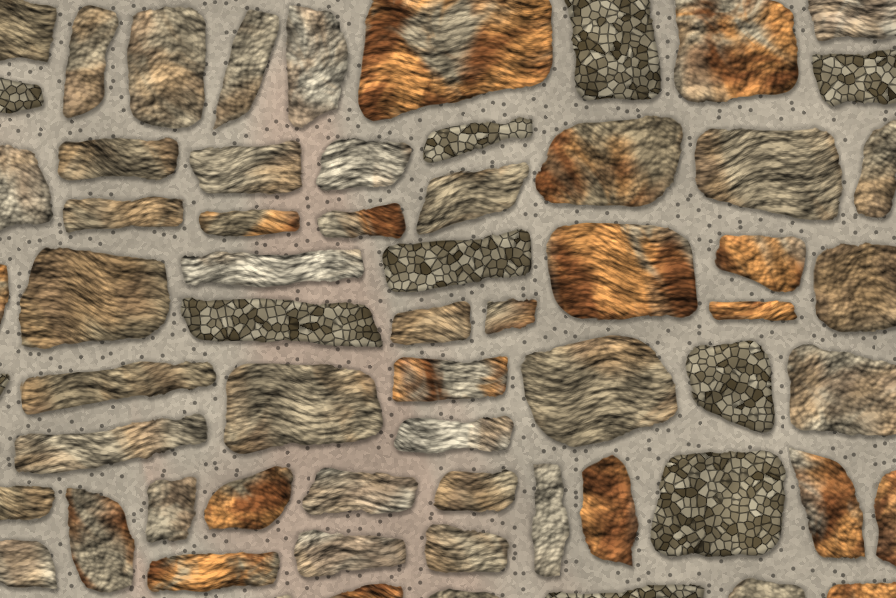
This texture is drawn by a WebGL 1 fragment shader. Its source:

```glsl
precision highp float;
// Rubble stone wall: rusty, slaty and grainy stones bedded in sandy mortar.
uniform vec2 u_resolution;

float hash(vec2 p) {
  return fract(sin(dot(p, vec2(127.1, 311.7))) * 43758.5);
}

mat2 turn(float a) {
  return mat2(cos(a), sin(a), -sin(a), cos(a));
}

// Cellular noise: nearest distance, second distance, cell id.
vec3 cells(vec2 p) {
  vec2 base = floor(p);
  vec3 best = vec3(9.0, 9.0, 0.0);
  for (int j = -1; j <= 1; j++)
    for (int i = -1; i <= 1; i++) {
      vec2 c = base + vec2(float(i), float(j));
      float id = hash(c);
      float d = length(c + vec2(id, hash(c + 19.7)) - p);
      if (d < best.x) best = vec3(d, best.x, id);
      else best.y = min(best.y, d);
    }
  return best;
}

// Layered sines, each layer bent by the one before, about -0.7 to 0.7.
float waves(vec2 p) {
  float sum = 0.0, amp = 0.5;
  for (int i = 0; i < 5; i++) {
    p = turn(0.9) * p * 1.75 + 0.8 * sin(p.yx * 1.3) + 2.1;
    sum += amp * sin(p.x) * sin(p.y);
    amp *= 0.62;
  }
  return sum;
}

// Height of broken rock, about 0.2 to 0.8.
float crags(vec2 p) {
  float sum = 0.0, amp = 0.38, freq = 12.0;
  for (int i = 0; i < 4; i++) {
    sum += amp * (1.0 - cells(p * freq + freq).x);
    freq *= 2.15;
    amp *= 0.75;
  }
  return sum * 0.96;
}

float rowEdge(float i) {
  return 0.195 * (i + 0.5 * hash(vec2(i, 7.0)));
}

float columnEdge(float i, float row, float width) {
  return width * (i + 0.6 * hash(vec2(i, row + 40.0)));
}

// Stone around p: signed distance, id, flatness (width over height).
vec3 stone(vec2 p) {
  float rough = waves(p * 17.0);
  p.y += 0.022 * sin(p.x * 3.1 + 1.0) + 0.012 * sin(p.x * 8.0 + p.y * 5.0);
  p.x += 0.02 * sin(p.y * 9.0 + p.x * 3.0);

  // Uneven courses and columns.
  float row = floor(p.y / 0.195);
  if (p.y < rowEdge(row)) row -= 1.0;
  float width = mix(0.2, 0.31, hash(vec2(row, 3.0)));
  float col = floor(p.x / width);
  if (p.x < columnEdge(col, row, width)) col -= 1.0;
  vec2 lo = vec2(columnEdge(col, row, width), rowEdge(row));
  vec2 hi = vec2(columnEdge(col + 1.0, row, width), rowEdge(row + 1.0));
  vec2 key = vec2(col, row);
  float id = hash(key + 5.3);

  // Some cells hold stacked slabs or neighbouring small stones.
  if (hash(key + 11.0) < 0.55) {
    float mid = mix(lo.y, hi.y, 0.36 + 0.28 * hash(key + 23.0));
    if (p.y < mid) { hi.y = mid; id = fract(id + 0.37); }
    else lo.y = mid;
  }
  if (hi.x - lo.x > 0.17 && hash(vec2(id, 31.0)) < 0.3) {
    float mid = mix(lo.x, hi.x, 0.36 + 0.28 * hash(vec2(id, 37.0)));
    if (p.x < mid) { hi.x = mid; id = fract(id + 0.61); }
    else lo.x = mid;
  }

  // Tilted, tapered block with rounded corners, kept inside its cell.
  vec2 size = 0.5 * (hi - lo) - 0.011 - 0.008 * vec2(hash(vec2(id, 1.0)), hash(vec2(id, 2.0)));
  vec2 q = turn(0.22 * (hash(vec2(id, 3.0)) - 0.5)) * (p - 0.5 * (lo + hi));
  q.x -= q.y * 0.6 * (hash(vec2(id, 4.0)) - 0.5);
  float flatness = size.x / size.y;
  float taper = hash(vec2(id, 5.0)) - 0.5;
  size.y *= 1.0 - abs(taper) * 0.3 + taper * 0.5 * clamp(q.x / size.x, -1.0, 1.0);
  float radius = min(size.x, size.y) * mix(0.3, 0.75, hash(vec2(id, 6.0)));
  vec2 e = abs(q) - size + radius;
  float d = length(max(e, 0.0)) + min(max(e.x, e.y), 0.0) - radius;
  vec2 wall = max(lo - p, p - hi);
  d = max(d, max(wall.x, wall.y) + 0.01);
  return vec3(d + 0.008 * rough, id, flatness);
}

vec3 mortarColor(vec2 p) {
  vec3 color = vec3(0.685, 0.645, 0.575) * (1.0 + 0.1 * waves(p * 6.0));
  color *= 0.93 + 0.14 * cells(p * 150.0).z;
  color *= mix(vec3(1.0), vec3(1.02, 0.96, 0.95), smoothstep(0.1, 0.5, waves(p * 2.0 + 4.0)));
  vec3 pit = cells(p * 58.0);
  return color * (1.0 - 0.42 * step(0.72, pit.z) * smoothstep(0.27, 0.12, pit.x));
}

vec3 stoneColor(vec2 p, float id, float flatness) {
  float kind = hash(vec2(id, 8.0));
  float stain = waves(p * 8.0 + id * 40.0);
  if (kind < 0.13) {
    // Coarse crystals with dark seams.
    vec3 grain = cells(p * 72.0);
    vec3 crystal = mix(vec3(0.29, 0.25, 0.17), vec3(0.71, 0.67, 0.57), grain.z);
    return crystal * (0.5 + 0.5 * smoothstep(0.0, 0.3, grain.y - grain.x)) * (1.0 + 0.25 * stain);
  }
  vec3 color = mix(vec3(0.44, 0.39, 0.30), vec3(0.58, 0.55, 0.48), hash(vec2(id, 9.0)));
  float rusty = kind < 0.42 ? 0.95 : 0.3;
  vec3 rust = mix(vec3(0.38, 0.23, 0.13), vec3(0.66, 0.46, 0.26), smoothstep(-0.4, 0.4, waves(p * 13.0 + id * 9.0)));
  color = mix(color, rust, rusty * smoothstep(-0.35, 0.3, stain + rusty * 0.3 - 0.15));
  color *= 1.0 + 0.3 * waves(p * 24.0 + id * 70.0);

  // Cleaved relief along the bedding, lit from the upper left.
  vec2 stretch = flatness > 1.5 ? vec2(0.6, 1.9) : vec2(0.85, 1.2);
  mat2 bedding = turn(0.6 * (hash(vec2(id, 10.0)) - 0.5));
  vec2 bent = p + 0.008 * sin(p.yx * 38.0 + id * 20.0);
  float height = crags(bedding * bent * stretch + id * 9.0);
  float lit = crags(bedding * (bent + vec2(-0.003, 0.005)) * stretch + id * 9.0);
  return color * clamp(1.02 + 1.5 * (height - 0.55) + 2.0 * (height - lit), 0.3, 1.5);
}

void main() {
  vec2 p = gl_FragCoord.xy / u_resolution.y;
  float pixel = 1.0 / u_resolution.y;
  vec3 s = stone(p);
  float above = stone(p + vec2(-0.003, 0.009)).x;

  // Mortar darkens at the joints and in the shade below stones.
  vec3 mortar = mortarColor(p);
  mortar *= 1.0 - 0.2 * smoothstep(0.009, 0.0, s.x);
  mortar *= 1.0 - 0.25 * smoothstep(0.003, -0.006, above);

  // Stones darken at the rim and catch light on their top edge.
  vec3 rock = stoneColor(p, s.y, s.z);
  rock *= 0.72 + 0.28 * smoothstep(0.0, 0.009, -s.x);
  rock *= 1.0 + 0.22 * smoothstep(-0.004, 0.006, above);

  gl_FragColor = vec4(mix(rock, mortar, smoothstep(-pixel, pixel, s.x)), 1.0);
}
```
